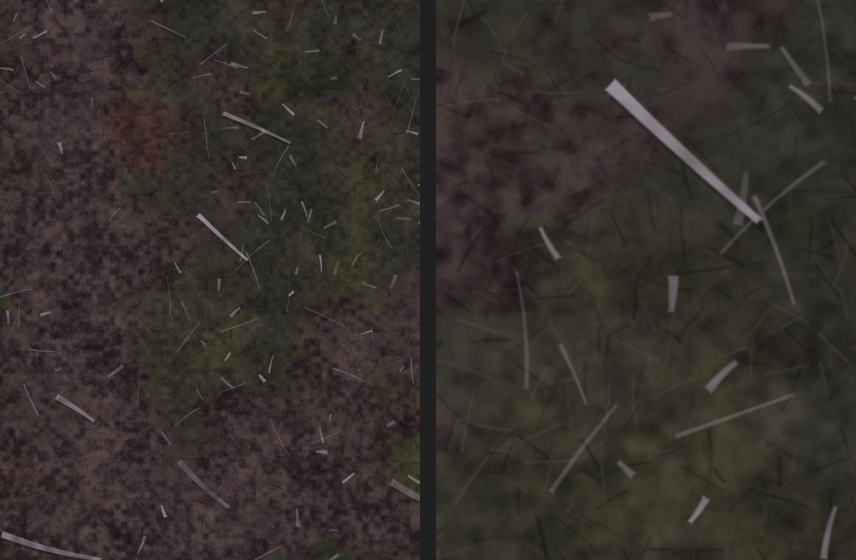
Left, the full canvas; right, a detail of the centre.
A WebGL 2 fragment shader for this texture:

```glsl
#version 300 es
precision highp float;
// Dim forest clearing seen from above: moss and brown litter blended by
// fractal noise, overlaid with fine straw, splintered chips, twigs and logs.
// Each scattered kind is a jittered grid of tapered, slightly bent strokes.

uniform vec2 u_resolution;
out vec4 fragColor;

const vec3 DARK_SOIL = vec3(0.170, 0.132, 0.140);
const vec3 LITTER = vec3(0.258, 0.206, 0.212);
const vec3 MOSS = vec3(0.183, 0.176, 0.156);
const vec3 GRASS = vec3(0.212, 0.206, 0.152);
const vec3 DEEP_GREEN = vec3(0.135, 0.150, 0.105);
const vec3 RUST = vec3(0.300, 0.185, 0.165);
const vec3 STRAW = vec3(0.350, 0.300, 0.305);
const vec3 WOOD = vec3(0.570, 0.540, 0.580);
const float PATCH_SCALE = 4.5;    // moss and litter patches per canvas height
const float GRAIN_SCALE = 95.0;   // finest ground detail
const float GRAIN_CONTRAST = 0.65;
const float CLOD_CONTRAST = 0.55;
const float SOFTNESS = 0.0013;    // edge blur of the strokes
const float TURN = 6.2832;

float hash(vec2 p) {
  return fract(sin(dot(p, vec2(127.1, 311.7))) * 43758.5453);
}

float noise(vec2 p) {
  vec2 i = floor(p), f = fract(p);
  f = f * f * (3.0 - 2.0 * f);
  return mix(mix(hash(i), hash(i + vec2(1, 0)), f.x),
             mix(hash(i + vec2(0, 1)), hash(i + vec2(1, 1)), f.x), f.y);
}

float fbm(vec2 p) {
  float sum = 0.0, amplitude = 0.53;
  for (int i = 0; i < 4; i++) {
    sum += amplitude * noise(p);
    p = mat2(1.6, 1.2, -1.2, 1.6) * p + 7.3;
    amplitude *= 0.5;
  }
  return sum;
}

// Brightest stroke over p. size: half length, half width; aim: angle, spread;
// clump: 0 for an even scatter, 1 for strokes gathered in heaps.
float strokes(vec2 p, float cells, vec2 size, vec2 aim, float chance, float clump, float seed) {
  float soft = max(SOFTNESS, 0.6 / u_resolution.y);
  vec2 home = floor(p * cells);
  float best = 0.0;
  for (int y = -1; y <= 1; y++) {
    for (int x = -1; x <= 1; x++) {
      vec2 cell = home + vec2(x, y);
      vec2 key = cell + seed * 17.31;
      vec2 centre = (cell + vec2(hash(key), hash(key + 5.13))) / cells;
      float heap = smoothstep(0.42, 0.75, noise(centre * 6.0 + 2.7));
      if (hash(key + 2.39) > chance * mix(1.0, heap, clump)) continue;
      float angle = aim.x + aim.y * (hash(key + 9.71) - 0.5);
      vec2 axis = vec2(cos(angle), sin(angle));
      vec2 d = p - centre;
      float len = size.x * mix(0.35, 1.0, hash(key + 3.37));
      float along = dot(d, axis) / len;
      float bend = 0.16 * len * (hash(key + 6.53) - 0.5) * along * along;
      float across = dot(d, vec2(-axis.y, axis.x)) + bend;
      float width = size.y * mix(0.5, 1.0, hash(key + 8.17)) * (1.0 - 0.3 * along);
      float edge = max((abs(along) - 1.0) * len, abs(across) - width);
      float cover = 1.0 - smoothstep(-soft, soft, edge);
      best = max(best, cover * mix(0.4, 1.0, hash(key + 1.91)));
    }
  }
  return best;
}

vec3 ground(vec2 p) {
  float clods = fbm(p * 24.0 + 11.0);
  float grain = fbm(p * GRAIN_SCALE);
  float mossy = fbm(p * PATCH_SCALE + 3.4) + 0.35 * (clods - 0.5) + 0.15 * (grain - 0.5);
  vec3 soil = mix(DARK_SOIL, LITTER, smoothstep(0.25, 0.62, 0.5 * (grain + fbm(p * 13.0))));
  vec3 green = mix(MOSS, GRASS, smoothstep(0.35, 0.65, fbm(p * 8.0 + 21.0)));
  green = mix(green, DEEP_GREEN, 0.7 * smoothstep(0.62, 0.80, fbm(p * 7.0 + 40.0)));
  vec3 color = mix(soil, green, smoothstep(0.40, 0.58, mossy));
  color = mix(color, RUST, 0.55 * smoothstep(0.68, 0.82, fbm(p * 4.0 + 63.0)));
  return color * (1.0 + GRAIN_CONTRAST * (grain - 0.5) + CLOD_CONTRAST * (clods - 0.5));
}

void main() {
  vec2 p = gl_FragCoord.xy / u_resolution.y;
  vec3 color = ground(p);

  // Fine straw, denser where dry, with dark gaps between the blades
  float dry = smoothstep(0.35, 0.70, fbm(p * 5.0 + 51.0));
  float gaps = strokes(p, 48.0, vec2(0.016, 0.0011), vec2(0.0, TURN), 0.7, 0.0, 1.0);
  float straw = strokes(p, 44.0, vec2(0.019, 0.0007), vec2(0.0, TURN), 0.8, 0.0, 2.0);
  color *= 1.0 - 0.28 * gaps;
  color = mix(color, STRAW, straw * mix(0.12, 0.50, dry));

  // Weathered wood: thin twigs, heaped chips and long fallen logs
  float twigs = strokes(p, 15.0, vec2(0.042, 0.0012), vec2(1.2, TURN), 0.40, 0.8, 3.0);
  float chips = strokes(p, 24.0, vec2(0.017, 0.0028), vec2(0.6, TURN), 0.42, 0.85, 4.0);
  float logs = strokes(p, 4.5, vec2(0.105, 0.0052), vec2(-0.5, 0.7), 0.36, 0.0, 5.0);
  float shadow = strokes(p + vec2(-0.003, 0.005), 4.5, vec2(0.105, 0.0052), vec2(-0.5, 0.7), 0.36, 0.0, 5.0);
  float bark = mix(0.55, 1.1, noise(p * 70.0 + 8.0));
  color *= 1.0 - 0.35 * shadow;
  color = mix(color, WOOD, 0.50 * twigs);
  color = mix(color, WOOD, 0.85 * chips * bark);
  color = mix(color, WOOD, min(1.0, 1.15 * logs * bark));

  fragColor = vec4(color, 1.0);
}
```
